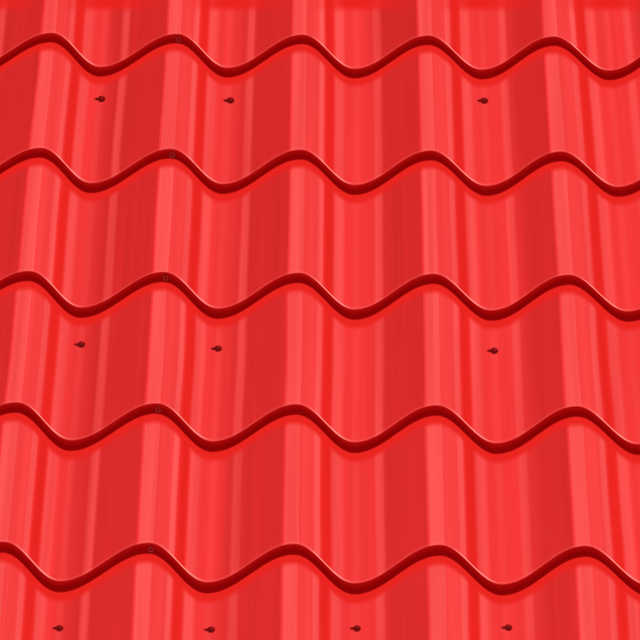
This texture is drawn by a WebGL 1 fragment shader. Its source:

```glsl
precision highp float;
uniform vec2 u_resolution;

// Colours
const vec3 RED = vec3(0.96, 0.22, 0.22);
const vec3 SHADE = vec3(0.84, 0.16, 0.16);
const vec3 DEEP = vec3(0.92, 0.14, 0.12);
const vec3 PINK = vec3(0.99, 0.34, 0.33);
const vec3 LIP_DARK = vec3(0.53, 0.01, 0.01);
const vec3 LIP_LIGHT = vec3(0.64, 0.03, 0.03);
const vec3 GLINT = vec3(1.0, 0.62, 0.58);
const vec3 SCREW = vec3(0.36, 0.03, 0.03);

// Layout, measured down from the top edge
const float ROW_FIRST = 0.0547;   // crest of the first lip
const float ROW_STEP = 0.1733;
const float ROW_GROWTH = 0.0064;  // perspective widening of rows
const float ROW_TILT = 0.007;
const float COLUMN_X = 0.4737;    // crest of column zero at the top
const float COLUMN_LEAN = -0.0163;
const float PERIOD_TOP = 0.1942;
const float PERIOD_GROWTH = 0.0392;

// Wave and lip, as fractions of the column period
const float WAVE_HEIGHT = 0.265;
const float TROUGH_AT = 0.41;
const float LIP_WIDTH = 0.073;
const float GLOW_WIDTH = 0.085;
const float GLINT_WIDTH = 0.016;

// Fasteners
const float SCREW_PHASE = 0.435;
const float SCREW_DROP = 0.57;
const float SCREW_SIZE = 0.0052;
const float BOLT_COLUMN = -0.985;
const float BOLT_SIZE = 0.0055;

float hash(vec2 p) {
  return fract(sin(dot(p, vec2(127.1, 311.7))) * 43758.5453);
}

float noise(vec2 p) {
  vec2 i = floor(p), f = fract(p);
  f = f * f * (3.0 - 2.0 * f);
  return mix(mix(hash(i), hash(i + vec2(1.0, 0.0)), f.x),
             mix(hash(i + vec2(0.0, 1.0)), hash(i + vec2(1.0, 1.0)), f.x), f.y);
}

float band(float x, float a, float b, float soft) {
  return smoothstep(a - soft, a + soft, x) - smoothstep(b - soft, b + soft, x);
}

float rowTop(float row) {
  return ROW_FIRST + row * (ROW_STEP + ROW_GROWTH * row);
}

// Skewed wave: 0 on the crest, 1 in the trough, with a steep right flank
float waveDepth(float f) {
  float phase = f < TROUGH_AT ? f / TROUGH_AT : 1.0 + (f - TROUGH_AT) / (1.0 - TROUGH_AT);
  return 0.5 - 0.5 * cos(3.14159 * phase);
}

// Glossy reflections running along the corrugated sheet
vec3 sheet(float u, float row, vec2 pos) {
  float sway = 0.012 * (noise(vec2(floor(u) * 5.0 + row * 3.0, pos.y * 9.0)) - 0.5);
  float g = fract(u + 0.08 + sway);
  float streak = noise(vec2(u * 26.0 + row * 0.4, pos.y * 2.5 + row * 4.0));
  float fine = noise(vec2(u * 75.0, pos.y * 3.0 + row * 7.0));
  float start = mix(0.46, 0.72, pos.x);
  float shade = smoothstep(start - 0.06, start + 0.14, g) * (1.0 - smoothstep(0.985, 1.0, g));
  vec3 color = mix(RED, SHADE, shade * mix(1.0, 0.8, pos.y));
  float gloss = 0.9 * band(g, 0.008, 0.11, 0.008) + 0.35 * band(g, 0.11, 0.22, 0.02)
              + band(g, 0.215, 0.255, 0.012) + 0.75 * band(g, 0.335, 0.41, 0.02)
              + 0.65 * band(g, 0.64, 0.70, 0.018) + 0.25 * band(g, 0.48, 0.53, 0.012);
  color = mix(color, PINK, gloss * (0.6 + 0.5 * streak));
  color = mix(color, DEEP, 0.9 * band(g, 0.265, 0.33, 0.018));
  return color * (0.97 + 0.035 * streak + 0.025 * fine);
}

void main() {
  vec2 pos = gl_FragCoord.xy / u_resolution;
  pos.y = 1.0 - pos.y;
  float aa = 1.2 / min(u_resolution.x, u_resolution.y);

  // Perspective column coordinate
  float period = PERIOD_TOP + PERIOD_GROWTH * pos.y;
  float u = (pos.x - COLUMN_X - COLUMN_LEAN * pos.y) / period;
  float f = fract(u), column = floor(u);
  float depth = waveDepth(f);
  float tilted = pos.y - ROW_TILT * (pos.x - 0.5);
  float below = tilted - WAVE_HEIGHT * period * depth;
  float lip = LIP_WIDTH * period;

  float row = -1.0;
  for (int i = 0; i < 5; i++) row += step(rowTop(float(i)) + 0.5 * lip, below);
  vec3 color = sheet(u, row, pos);
  color = mix(color, DEEP, depth * (1.0 - smoothstep(0.006, 0.022, pos.y)));

  for (int i = 0; i < 5; i++) {
    float k = float(i);
    float d = below - rowTop(k);

    // Red glow under the lip, pale glint above it, then the dark lip
    float glow = step(0.5 * lip, d) * (1.0 - smoothstep(0.4, 1.0, (d - lip) / (GLOW_WIDTH * period)));
    color = mix(color, DEEP, 0.95 * glow);
    float glint = band(d, -GLINT_WIDTH * period, 0.0, aa) * (0.15 + 0.7 * band(f, 0.12, 0.36, 0.07));
    color = mix(color, GLINT, glint);
    vec3 lipColor = mix(LIP_LIGHT, LIP_DARK, smoothstep(0.1, 0.65, d / lip));
    color = mix(color, lipColor, band(d, 0.0, lip, aa));

    // Bolt heads on one crest line
    float bolt = length(vec2((u - BOLT_COLUMN) * period, d - 0.6 * lip));
    color = mix(color, SCREW, 1.0 - smoothstep(-aa, aa, bolt - BOLT_SIZE));
    color = mix(color, SHADE, 0.7 * band(bolt, 0.4 * BOLT_SIZE, 0.75 * BOLT_SIZE, aa));

    // Screws in the troughs of every other row, some left out
    float sparse = step(0.0, column) * (1.0 - mod(column, 2.0)) * step(k, 3.0);
    float present = (1.0 - mod(k, 2.0)) * (1.0 - sparse);
    vec2 jitter = vec2(hash(vec2(column, k)), hash(vec2(k + 9.0, column))) - 0.5;
    float screwY = mix(rowTop(k), rowTop(k + 1.0), SCREW_DROP) + 0.007 * jitter.y;
    vec2 p = vec2((f - SCREW_PHASE - 0.04 * jitter.x) * period, tilted - screwY);
    float head = length(p * vec2(0.9, 1.1)) - SCREW_SIZE;
    float nib = length((p + vec2(0.006, 0.0)) * vec2(0.6, 1.3)) - 0.5 * SCREW_SIZE;
    color = mix(color, SCREW, 0.9 * present * (1.0 - smoothstep(-aa, aa, min(head, nib))));
    float spark = length(p - vec2(0.001, -0.002)) - 0.3 * SCREW_SIZE;
    color = mix(color, SHADE, 0.6 * present * (1.0 - smoothstep(-aa, aa, spark)));
  }
  gl_FragColor = vec4(color, 1.0);
}
```
